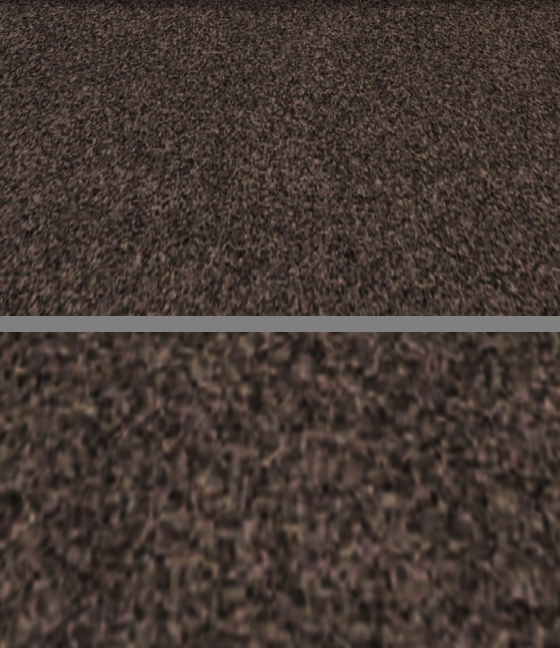
Top, the full canvas; bottom, a detail of the centre.
This texture is drawn by a Shadertoy shader. Its source:

```glsl
// Dark brown carpet pile seen at a slant, with soft mottled tufts and fine fibres

float hash(vec2 cell) {
    vec3 q = fract(cell.xyx * vec3(0.1031, 0.1030, 0.0973));
    q += dot(q, q.yzx + 33.33);
    return fract((q.x + q.y) * q.z);
}

// Smooth value noise, centred on zero
float noise(vec2 p) {
    vec2 cell = floor(p);
    vec2 f = fract(p);
    f = f * f * (3.0 - 2.0 * f);
    float low = mix(hash(cell), hash(cell + vec2(1, 0)), f.x);
    float high = mix(hash(cell + vec2(0, 1)), hash(cell + vec2(1, 1)), f.x);
    return mix(low, high, f.y) - 0.5;
}

void mainImage(out vec4 fragColor, in vec2 fragCoord) {
    vec2 uv = (fragCoord - vec2(0.5 * iResolution.x, 0.0)) / iResolution.y;

    // Perspective floor: tufts shrink and flatten towards the top
    float nearness = 2.4 - uv.y;
    vec2 ground = vec2(235.0 * uv.x, 440.0) / nearness;

    // Bend the grid a little so that the tufts do not line up
    vec2 bend = vec2(noise(ground * 0.4 + 31.0), noise(ground * 0.4 + 87.0));
    vec2 pile = ground + 0.7 * bend;

    // Two turned layers of round tufts, short fibres and faint worn patches
    float tuft = noise(pile);
    float clump = noise(mat2(0.8, 0.6, -0.6, 0.8) * pile * 0.85 + 170.0);
    float fibre = noise(pile * vec2(1.5, 0.85) + 140.0);
    float patches = noise(ground * 0.13 + 9.0) + noise(ground * 0.045 + 53.0);
    float tone = 2.8 * tuft + 2.6 * clump + 2.5 * fibre + 0.4 * patches;

    vec3 brown = vec3(0.262, 0.213, 0.191);
    vec3 color = brown * (0.985 + 0.275 * tone + 0.02 * tone * tone);

    // Mixed yarn: rosy against olive, and warm against cool
    float rosy = noise(pile * 0.8 + 211.0);
    float warm = noise(pile * 0.7 + 307.0) + 0.25 * uv.x * uv.y;
    color *= 1.0 + rosy * vec3(0.05, -0.07, 0.05) + warm * vec3(0.04, 0.01, -0.11);

    // Shadow along the far edge
    color *= 1.0 - 0.3 * smoothstep(0.96, 1.0, uv.y);

    fragColor = vec4(color, 1.0);
}
```
